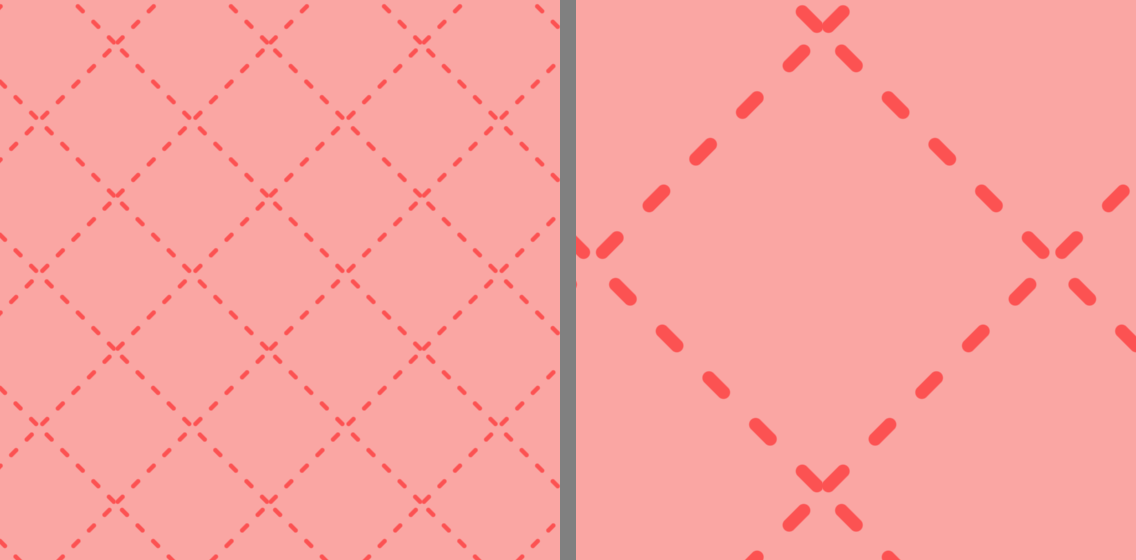
Left: the whole. Right: its middle third, enlarged.
Write a Shadertoy shader that draws this pattern.

```glsl
// Diagonal lattice of rounded red stitches on a flat pink ground.

const float REPEATS = 3.657;               // tiles across the canvas
const vec2  CROSSING = vec2(0.756, 0.368); // main crossing, in tile units
const float DASHES = 10.0;                 // dashes per tile along a line
const float FIRST_DASH = 0.0428;           // inset of the first and last dash
const float DASH_PHASE = 0.0143;           // shift of the dash run past the crossing
const float HALF_LENGTH = 0.0224;
const float RADIUS = 0.0143;
const vec3  PINK = vec3(0.98, 0.65, 0.64);
const vec3  RED = vec3(0.99, 0.32, 0.32);

// Distance to a capsule lying along the x axis
float capsule(vec2 p, float halfLength, float radius) {
    return length(vec2(max(abs(p.x) - halfLength, 0.0), p.y)) - radius;
}

// Distance to the dashes on the repeated lines x - y = integer
float dashedDiagonal(vec2 p, float count, float inset, float phase) {
    float diagonal = p.x - p.y;
    float line = round(diagonal);
    float along = fract(0.5 * (p.x + p.y - line) - phase);

    // Snap to the nearest dash; the run restarts in every tile
    float spacing = (1.0 - 2.0 * inset) / (count - 1.0);
    float index = clamp(round((along - inset) / spacing), 0.0, count - 1.0);
    float offset = along - inset - index * spacing;

    vec2 local = vec2(offset * sqrt(2.0), (diagonal - line) * sqrt(0.5));
    return capsule(local, HALF_LENGTH, RADIUS);
}

// Both diagonal directions, mirrored about the vertical axis
float lattice(vec2 p) {
    float falling = dashedDiagonal(p, DASHES, FIRST_DASH, DASH_PHASE);
    float rising = dashedDiagonal(vec2(-p.x, p.y), DASHES, FIRST_DASH, DASH_PHASE);
    return min(falling, rising);
}

void mainImage(out vec4 fragColor, in vec2 fragCoord) {
    vec2 p = fragCoord / iResolution.y * REPEATS - CROSSING;
    p.y = -p.y; // dash runs are measured downward

    float softness = REPEATS / iResolution.y;
    float stitch = 1.0 - smoothstep(-softness, softness, lattice(p));
    fragColor = vec4(mix(PINK, RED, stitch), 1.0);
}
```
